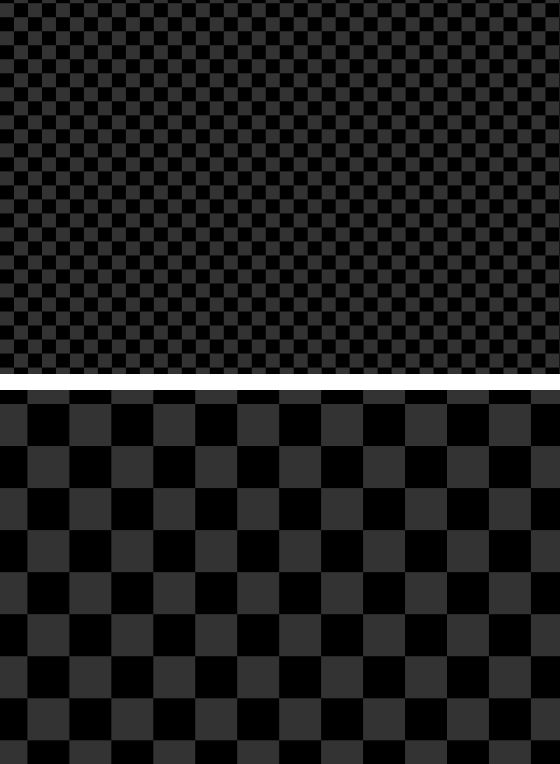
Top, the full canvas; bottom, a detail of the centre.
Reproduce this pattern procedurally as a Shadertoy shader.

```glsl
// A flat checkerboard of black and charcoal squares filling the canvas.
// Each axis is a signed triangle wave, clamped to a one-pixel ramp;
// the product of both waves gives the smoothly edged checker.

#define CELLS vec2(40.04, 26.69)       // squares across and down
#define PHASE vec2(0.0, 0.54)          // shift of the grid, in squares
#define DARK vec3(0.0)                 // black squares
#define LIGHT vec3(0.2)                // charcoal squares

// Signed distance to the nearest grid line; the sign alternates per square.
vec2 alternatingDistance(vec2 cell) {
    return abs(mod(cell - 0.5, 2.0) - 1.0) - 0.5;
}

// Antialiased checker: 1 on even squares, 0 on odd ones.
float checker(vec2 cell, vec2 pixelSize) {
    vec2 side = clamp(2.0 * alternatingDistance(cell) / pixelSize, -1.0, 1.0);
    return 0.5 + 0.5 * side.x * side.y;
}

void mainImage(out vec4 fragColor, in vec2 fragCoord) {
    // Grid coordinates, one unit per square
    vec2 pixelSize = CELLS / iResolution.xy;
    vec2 cell = fragCoord * pixelSize + PHASE;

    // Colour of the square
    vec3 color = mix(DARK, LIGHT, checker(cell, pixelSize));
    fragColor = vec4(color, 1.0);
}
```
